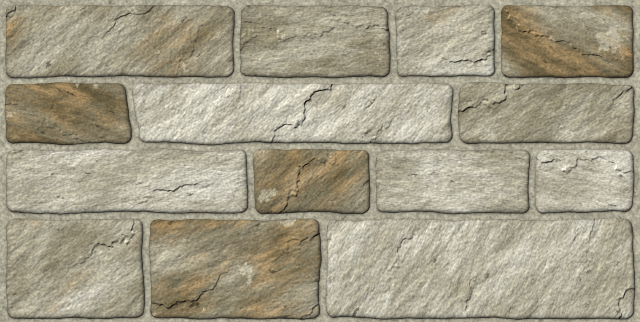
Give the GLSL for this texture, as a Shadertoy shader.

```glsl
const float rowEdges[5] = float[5](.001, .329, .545, .751, .993);
// Per row, bottom to top: right joints, rust, lightness and streak angle of each stone
const vec4 joints[4] = vec4[4](vec4(.229, .505, .995, .995), vec4(.391, .583, .833, .995),
                               vec4(.206, .713, .995, .995), vec4(.370, .613, .778, .995));
const vec4 rusts[4] = vec4[4](vec4(.42, .72, .22, 0), vec4(.36, .78, .18, .32),
                              vec4(.85, .22, .42, 0), vec4(.55, .24, .46, .82));
const vec4 tones[4] = vec4[4](vec4(.58, .42, .72, 0), vec4(.74, .36, .66, .8),
                              vec4(.34, .8, .5, 0), vec4(.5, .5, .72, .42));
const vec4 tilts[4] = vec4[4](vec4(.6, .4, 1, 0), vec4(.15, .7, -.12, -.3),
                              vec4(-.4, .75, .5, 0), vec4(.7, .1, .4, -.5));

vec2 gradientAt(vec2 cell) {
    cell = vec2(dot(cell, vec2(127.1, 311.7)), dot(cell, vec2(269.5, 183.3)));
    return 2. * fract(sin(cell) * 43758.5) - 1.;
}

float noise(vec2 p) {
    vec2 i = floor(p), f = p - i, u = f * f * f * (f * (f * 6. - 15.) + 10.);
    vec2 k = vec2(0, 1);
    float low = mix(dot(gradientAt(i), f), dot(gradientAt(i + k.yx), f - k.yx), u.x);
    float high = mix(dot(gradientAt(i + k), f - k), dot(gradientAt(i + 1.), f - 1.), u.x);
    return mix(low, high, u.y);
}

float fbm(vec2 p) {
    float sum = 0., amp = .5;
    for (int i = 0; i < 5; i++) {
        sum += amp * noise(p);
        p = mat2(1.6, 1.2, -1.2, 1.6) * p + 9.3;
        amp *= .56;
    }
    return sum;
}

// Coordinates running along and across the streaks of one stone
vec2 alongStreak(vec2 p, float tilt, float seed) {
    float c = cos(tilt), s = sin(tilt);
    return vec2(c * p.x + s * p.y, c * p.y - s * p.x) + seed;
}

// Streaky grain, lumps, sharp creases and broken slate ledges
float relief(vec2 q) {
    float lumps = fbm(q * 5. + 30.);
    float step01 = fract(q.y * 4.5 + 1.1 * lumps);
    float ledge = smoothstep(0., .05, step01) - step01;
    ledge *= smoothstep(-.2, .3, noise(q * 3. + 17.));
    float creases = abs(fbm(q * vec2(7, 14) + 51.));
    return .6 * fbm(q * vec2(8, 24)) + 1.5 * lumps + 1.1 * creases + .6 * ledge;
}

vec3 stoneColor(vec2 p, float tone, float rust, float tilt, float seed) {
    vec2 q = alongStreak(p, tilt, seed);
    vec2 toLight = vec2(-.6, .8) * .004;
    float lit = relief(q) - relief(alongStreak(p + toLight, tilt, seed));

    // Grey slate ramp
    float streaks = fbm(q * vec2(14, 44));
    float t = tone + .75 * fbm(q * vec2(3, 7)) + .3 * streaks;
    vec3 col = mix(vec3(.31, .31, .24), vec3(.54, .51, .42), smoothstep(-.05, .38, t));
    col = mix(col, vec3(.66, .64, .56), smoothstep(.35, .62, t));
    col = mix(col, vec3(.78, .77, .71), smoothstep(.6, .92, t));

    // Iron stain with frayed streaks, then pale mineral crust
    float stain = smoothstep(0., .5, rust - .5 + 1.2 * fbm(q * vec2(2.5, 7) + 60.) + .4 * streaks);
    float vein = fbm(q * vec2(7, 20) + 85.) + .3 * streaks;
    vec3 iron = mix(vec3(.34, .29, .18), vec3(.7, .56, .37), smoothstep(-.28, .32, vein));
    col = mix(col, iron, .7 * stain);
    float crust = smoothstep(.2, .27, fbm(p * 8. + seed * 1.7) + .3 * fbm(p * 45.));
    col = mix(col, vec3(.8, .78, .7), .55 * crust);

    // Dark pits and grit
    float pits = smoothstep(.22, .36, fbm(q * vec2(16, 34) + 120.));
    col *= 1. - .4 * pits;
    return col * (1.03 + 1.5 * lit + .22 * noise(p * 120.));
}

void mainImage(out vec4 fragColor, in vec2 fragCoord) {
    vec2 size = vec2(1.98, 1);
    vec2 p = fragCoord / iResolution.xy * size;
    vec2 w = p + .011 * vec2(noise(p * 7.), noise(p * 7. + 40.))
               + .004 * vec2(noise(p * 24. + 5.), noise(p * 24. + 70.));

    // Find the stone
    int row = 0, col = 0;
    for (int i = 1; i < 4; i++) if (w.y > rowEdges[i]) row = i;
    vec4 joint = joints[row];
    if (row == 2) joint.x -= .08 * (w.y - .648);
    for (int i = 0; i < 3; i++) if (w.x > joint[i] * size.x) col = i + 1;
    float left = col > 0 ? joint[col - 1] : .004;

    // Rounded box distance
    vec2 lo = vec2(left * size.x, rowEdges[row]);
    vec2 hi = vec2(joint[col] * size.x, rowEdges[row + 1]);
    vec2 e = w - .5 * (lo + hi);
    vec2 b = abs(e) - .5 * (hi - lo) + .0105 + .025;
    float d = length(max(b, 0.)) + min(max(b.x, b.y), 0.) - .025;
    float facing = dot(sign(e) * normalize(max(b, .0001)), vec2(-.6, .8));

    // Narrow bevel and dark outline, heaviest away from the light
    float seed = float(row * 4 + col) * 3.7;
    vec3 stone = stoneColor(p, tones[row][col], rusts[row][col], tilts[row][col], seed);
    stone *= 1. - exp(min(d, 0.) / .006) * (.26 - .36 * facing);
    stone *= 1. - (.4 - .15 * facing) * exp(-abs(d) / .0025);

    // Sandy mortar with contact shadow
    float sand = .5 * fbm(p * 60.) + .25 * fbm(p * 9.) + .2 * noise(p * 125.);
    vec3 mortar = vec3(.68, .665, .585) * (1. + sand);
    mortar *= 1. - exp(-max(d, 0.) / .003) * (.34 - .3 * facing);

    float edge = .7 / iResolution.y;
    fragColor = vec4(mix(mortar, stone, 1. - smoothstep(-edge, edge, d)), 1);
}
```
